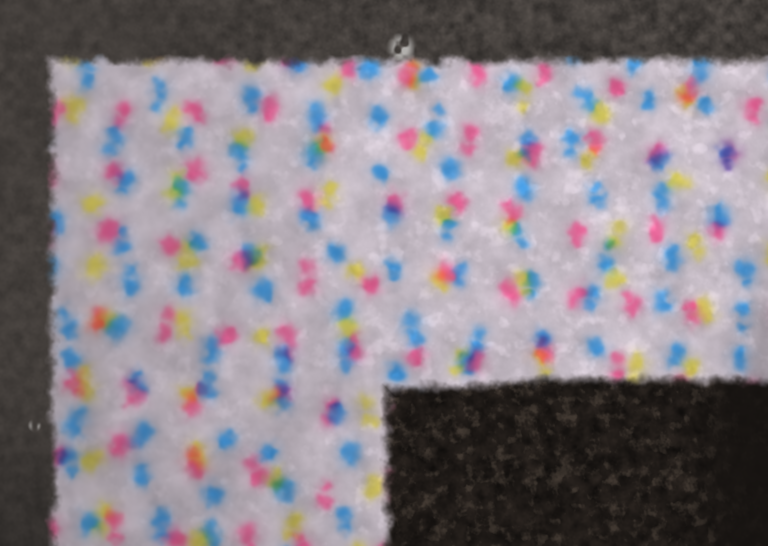
A WebGL 2 fragment shader for this texture:

```glsl
#version 300 es
precision highp float;
// A bent strip of fibrous pale paper on dark grain, sprinkled with halftone ink.
// Each ink is a jittered skew lattice of soft blob clusters, multiplied into
// the paper; layered value noise gives fibres, ragged edges and dark speckle.
uniform vec2 u_resolution;
out vec4 fragColor;

// Layout, in canvas widths from the lower left
const float HEIGHT = 0.711;
const float PAPER_LEFT = 0.069;
const float PAPER_TOP = 0.631;
const vec2 BLOCK_CORNER = vec2(0.505, 0.204);
const float EDGE_SOFTNESS = 0.0095;
const float EDGE_WOBBLE = 0.018;

// Ink lattices: origin and the two steps
const vec2 CYAN_ORIGIN = vec2(0.401, 0.568);
const mat2 CYAN_STEPS = mat2(0.090, -0.012, 0.008, -0.065);
const vec2 MAGENTA_ORIGIN = vec2(0.434, 0.546);
const mat2 MAGENTA_STEPS = mat2(0.087, -0.009, -0.020, -0.091);
const vec2 YELLOW_ORIGIN = vec2(0.332, 0.451);
const mat2 YELLOW_STEPS = mat2(0.115, -0.010, 0.007, -0.088);
const float JITTER = 0.36;
const float BLOB_RADIUS = 0.0084;
const float HALO = 0.16;
const vec2 CLUSTER_SPREAD = vec2(0.012, 0.031);

// Colours; inks are filters over the paper
const vec3 PAPER = vec3(0.745, 0.708, 0.745);
const vec3 CYAN_INK = vec3(0.27, 0.75, 1.07);
const vec3 MAGENTA_INK = vec3(1.13, 0.45, 0.70);
const vec3 YELLOW_INK = vec3(1.04, 1.02, 0.40);
const vec3 DARK_BORDER = vec3(0.260, 0.241, 0.228);
const vec3 DARK_BLOCK = vec3(0.118, 0.100, 0.088);
const vec3 SPECK = vec3(0.110, 0.098, 0.085);
const vec3 FIBRE_WHITE = vec3(0.70, 0.69, 0.68);

float hash(vec2 p) {
    return fract(sin(dot(p, vec2(127.1, 311.7))) * 43758.5453);
}

vec2 hash2(vec2 p) {
    return vec2(hash(p), hash(p + 37.3));
}

float noise(vec2 p) {
    vec2 i = floor(p), f = fract(p);
    f = f * f * (3.0 - 2.0 * f);
    return mix(mix(hash(i), hash(i + vec2(1, 0)), f.x),
               mix(hash(i + vec2(0, 1)), hash(i + vec2(1, 1)), f.x), f.y);
}

float fbm(vec2 p) {
    float sum = 0.0, weight = 0.5;
    for (int i = 0; i < 3; i++) {
        sum += weight * noise(p);
        p = mat2(1.6, 1.2, -1.2, 1.6) * p + 7.7;
        weight *= 0.5;
    }
    return sum / 0.875;
}

// Coverage of one ink: clusters of three soft blobs around lattice points
float inkCoverage(vec2 p, vec2 origin, mat2 steps, float seed, float spread) {
    vec2 cell = floor(inverse(steps) * (p - origin) + 0.5);
    float density = 0.0;
    for (int j = -1; j <= 1; j++)
    for (int i = -1; i <= 1; i++) {
        vec2 id = cell + vec2(i, j);
        vec2 key = id + seed;
        vec2 centre = origin + steps * (id + JITTER * (hash2(key) - 0.5));
        for (int k = 0; k < 3; k++) {
            vec2 blobKey = key + 11.7 * float(k + 1);
            vec2 offset = (hash2(blobKey) - 0.5) * CLUSTER_SPREAD;
            float radius = BLOB_RADIUS * spread * mix(0.65, 1.05, hash(blobKey + 5.1));
            vec2 reach = (p - centre - offset) / radius;
            float r2 = dot(reach, reach);
            density += (exp(-r2 * 1.15) + HALO * exp(-r2 * 0.30)) / spread;
        }
    }
    return 0.94 * (1.0 - exp(-1.35 * density));
}

void main() {
    vec2 p = gl_FragCoord.xy / u_resolution * vec2(1.0, HEIGHT);
    float focus = smoothstep(0.05, 0.7, p.x);   // sharper towards the right

    // Paper outline with fuzzy edges
    float block = max(BLOCK_CORNER.x - p.x, p.y - BLOCK_CORNER.y - 0.012 * smoothstep(0.55, 0.72, p.x));
    float edge = min(min(p.x - PAPER_LEFT, PAPER_TOP - p.y), block);
    edge += (fbm(p * 60.0) - 0.5) * EDGE_WOBBLE;
    float paperMask = smoothstep(-EDGE_SOFTNESS, EDGE_SOFTNESS, edge);

    // Cottony paper: broad clumps, brighter tufts, faint fibres
    float clumps = fbm(p * 34.0);
    float tufts = smoothstep(0.50, 0.85, fbm(p * 58.0 + 23.0));
    float shade = 0.96 + 0.20 * (clumps - 0.5) + mix(0.04, 0.10, focus) * tufts;
    shade += mix(0.02, 0.07, focus) * (fbm(p * 105.0) - 0.5);
    shade *= mix(0.91, 1.07, smoothstep(0.0, 0.75, p.x + 0.5 * p.y - 0.1));
    shade *= 1.0 - 0.25 * smoothstep(0.93, 1.0, p.x) * smoothstep(0.40, 0.22, p.y);
    vec3 paper = PAPER * shade;

    // Inks bleed along the fibres
    vec2 bleed = p + 0.007 * (vec2(noise(p * 100.0), noise(p * 100.0 + 40.0)) - 0.5);
    float spread = mix(1.16, 1.0, focus);
    paper *= mix(vec3(1), YELLOW_INK, inkCoverage(bleed, YELLOW_ORIGIN, YELLOW_STEPS, 53.0, spread));
    paper *= mix(vec3(1), MAGENTA_INK, inkCoverage(bleed, MAGENTA_ORIGIN, MAGENTA_STEPS, 19.0, spread));
    paper *= mix(vec3(1), CYAN_INK, inkCoverage(bleed, CYAN_ORIGIN, CYAN_STEPS, 87.0, spread));
    paper = max(paper, vec3(0.16, 0.20, 0.24));

    // Dark grain: grey border, blacker speckled block
    float inBlock = smoothstep(0.03, -0.01, block);
    float grain = fbm(p * 80.0);
    vec3 dark = mix(DARK_BORDER, DARK_BLOCK, inBlock);
    dark *= 1.0 + mix(mix(0.35, 0.75, focus), 1.1, inBlock) * (grain - 0.5);
    dark += inBlock * SPECK * smoothstep(0.48, 0.85, fbm(p * 95.0 + 9.0));
    dark *= mix(1.0, 0.78, smoothstep(0.25, 0.0, p.y) * (1.0 - inBlock));
    dark = mix(dark, DARK_BLOCK * 0.75, 0.85 * inBlock * smoothstep(0.88, 0.97, p.x));

    // Stray white fibres above the strip and at the left
    vec3 colour = mix(dark, paper, paperMask);
    float tuft = smoothstep(0.022, 0.006, length((p - vec2(0.523, 0.648)) * vec2(1.0, 0.9)));
    tuft = max(tuft, smoothstep(0.010, 0.003, length(p - vec2(0.045, 0.157))));
    colour = mix(colour, FIBRE_WHITE, tuft * smoothstep(0.30, 0.75, noise(p * 110.0)));
    fragColor = vec4(clamp(colour, 0.0, 1.0), 1.0);
}
```
